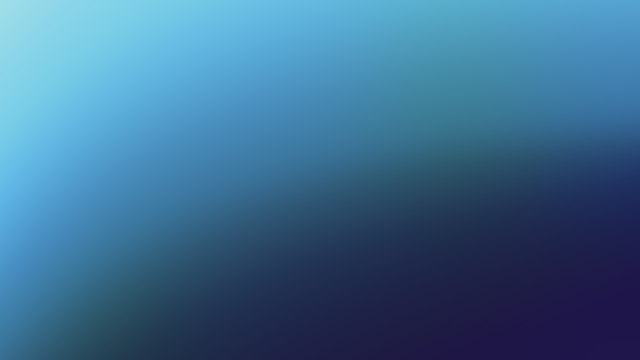
A WebGL 2 fragment shader for this background:

```glsl
#version 300 es
precision highp float;
// A soft background that falls from pale cyan at the upper left to deep indigo
// at the lower right. One colour ramp is read along a curved, uneven axis,
// then broad elliptical glows shift its tint.

uniform vec2 u_resolution;
out vec4 fragColor;

// Shape of the curved line where the middle of the ramp lies.
const float CURVE_FLOOR = 0.25;
const float CURVE_RISE  = 0.70;
const float CURVE_DECAY = 2.9;

// Spread of the ramp above the curve, and below it at the left and right.
const float SPREAD_ABOVE = 1.3;
const float SPREAD_LEFT  = 1.4;
const float SPREAD_RIGHT = 0.7;

// Evenly spaced ramp colours, light to dark.
const int   STOPS = 11;
const float STOP_GAP = 0.15;
const vec3  RAMP[STOPS] = vec3[STOPS](
    vec3(0.635, 0.875, 0.910), vec3(0.557, 0.839, 0.910),
    vec3(0.475, 0.804, 0.902), vec3(0.376, 0.710, 0.871),
    vec3(0.298, 0.576, 0.761), vec3(0.235, 0.463, 0.620),
    vec3(0.176, 0.322, 0.439), vec3(0.133, 0.204, 0.333),
    vec3(0.118, 0.145, 0.282), vec3(0.118, 0.110, 0.263),
    vec3(0.118, 0.086, 0.267));

// Tints added by the glows.
const vec3 TEAL_TINT   = vec3(-0.010, 0.008, -0.070);
const vec3 MOSS_TINT   = vec3(-0.004, 0.010, -0.040);
const vec3 AZURE_TINT  = vec3(-0.005, 0.000, 0.025);
const vec3 COBALT_TINT = vec3(-0.008, -0.005, 0.055);
const vec3 VIOLET_TINT = vec3(0.002, 0.000, 0.028);

vec3 stopColor(int i) {
    return RAMP[clamp(i, 0, STOPS - 1)];
}

// Catmull-Rom blend through the stops, so no bands show at the joins.
vec3 ramp(float tone) {
    float pos = clamp(tone / STOP_GAP + 0.5 * float(STOPS - 1), 0.0, float(STOPS - 1));
    int i = int(floor(pos));
    float f = fract(pos);
    vec3 a = stopColor(i - 1), b = stopColor(i);
    vec3 c = stopColor(i + 1), d = stopColor(i + 2);
    return b + 0.5 * f * (c - a + f * (2.0 * a - 5.0 * b + 4.0 * c - d
             + f * (3.0 * (b - c) + d - a)));
}

// Signed place on the ramp: zero on the curve, positive below it.
float toneAt(vec2 uv) {
    float curve = CURVE_FLOOR + CURVE_RISE * exp(-CURVE_DECAY * uv.x);
    float offset = 1.0 - uv.y - curve;
    float below = mix(SPREAD_LEFT, SPREAD_RIGHT, uv.x);
    return offset / mix(SPREAD_ABOVE, below, smoothstep(-0.1, 0.15, offset));
}

float glow(vec2 uv, vec2 center, vec2 radius) {
    vec2 q = (uv - center) / radius;
    return exp(-dot(q, q));
}

void main() {
    vec2 uv = gl_FragCoord.xy / u_resolution;
    vec3 color = ramp(toneAt(uv));

    // Teal along the diagonal, purer blues at the sides and corner.
    color += TEAL_TINT   * glow(uv, vec2(0.70, 0.80), vec2(0.15, 0.32));
    color += MOSS_TINT   * glow(uv, vec2(0.17, 0.05), vec2(0.14, 0.25));
    color += AZURE_TINT  * glow(uv, vec2(0.00, 0.35), vec2(0.14, 0.25));
    color += COBALT_TINT * glow(uv, vec2(1.00, 0.52), vec2(0.16, 0.25));
    color += VIOLET_TINT * glow(uv, vec2(1.00, 0.00), vec2(0.20, 0.25));

    fragColor = vec4(clamp(color, 0.0, 1.0), 1.0);
}
```
